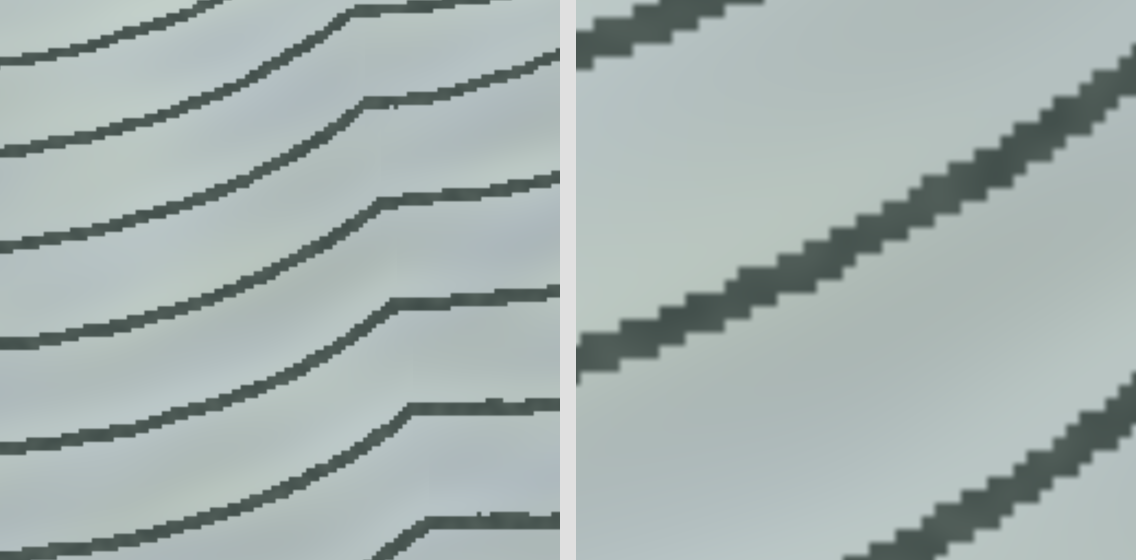
Left: the whole. Right: its middle third, enlarged.
Reproduce this pattern procedurally as a WebGL 1 fragment shader.

```glsl
precision highp float;

uniform vec2 u_resolution;

const float CELLS = 128.0;

vec2 hashGradient(vec2 lattice) {
  float angle = 6.2831853 * fract(sin(dot(lattice, vec2(127.1, 311.7))) * 43758.5);
  return vec2(cos(angle), sin(angle));
}

float gradientNoise(vec2 p) {
  vec2 i = floor(p);
  vec2 f = p - i;
  vec2 u = f * f * f * (f * (f * 6.0 - 15.0) + 10.0);
  float a = dot(hashGradient(i), f);
  float b = dot(hashGradient(i + vec2(1.0, 0.0)), f - vec2(1.0, 0.0));
  float c = dot(hashGradient(i + vec2(0.0, 1.0)), f - vec2(0.0, 1.0));
  float d = dot(hashGradient(i + vec2(1.0, 1.0)), f - vec2(1.0, 1.0));
  return mix(mix(a, b, u.x), mix(c, d, u.x), u.y);
}

// Signed distance to contour n, positive below; p.y runs downward.
float contourDistance(vec2 p, float n) {
  vec2 kink = vec2(0.595 + 0.0286 * n, -0.1328 + n * (0.151 + 0.00443 * n));
  float left = max(kink.x - p.x, 0.0);
  float right = max(p.x - kink.x, 0.0);
  float decay = exp(-left / 0.3685);
  float slope = p.x < kink.x ? 0.83 * decay : 0.1;
  float rise = 0.0716 * exp(-0.6 * abs(n - 2.0)) * pow(right / 0.303, 1.6);
  float wobble = 0.007 * gradientNoise(vec2(p.x * 11.0, n * 7.37 + 0.4));
  float y = kink.y + 0.306 * (1.0 - decay) - rise + wobble;
  return (p.y - y) / sqrt(1.0 + slope * slope);
}

// Hard-edged ink, sampled once per cell.
float cellInk(vec2 cell) {
  vec2 p = (cell + 0.5) / CELLS;
  float roughness = 0.003 * gradientNoise(p * 47.0);
  float ink = 0.0;
  for (int i = 0; i < 7; i++) {
    float n = float(i);
    float halfWidth = 0.0097 + 0.0005 * n + roughness;
    ink = max(ink, step(abs(contourDistance(p, n)), halfWidth));
  }
  return ink;
}

// Blends neighbouring cells so that the stair steps have soft edges.
float steppedInk(vec2 p) {
  vec2 grid = p * CELLS - 0.5;
  vec2 cell = floor(grid);
  vec2 blend = smoothstep(0.15, 0.85, grid - cell);
  float top = mix(cellInk(cell), cellInk(cell + vec2(1.0, 0.0)), blend.x);
  float bottom = mix(cellInk(cell + vec2(0.0, 1.0)), cellInk(cell + 1.0), blend.x);
  return mix(top, bottom, blend.y);
}

// Pale halo lying just above each contour.
float contourGlow(vec2 p) {
  float glow = 0.0;
  for (int i = 0; i < 7; i++) {
    float offset = (contourDistance(p, float(i)) + 0.025) / 0.04;
    glow += exp(-offset * offset);
  }
  return glow;
}

// Cloudy ground, stretched along the flow of the contours.
vec3 groundColor(vec2 p) {
  vec2 flow = vec2(p.x * 3.0, (p.y + 0.3 * p.x) * 7.0);
  float cloud = gradientNoise(flow + 3.7);
  float tint = gradientNoise(flow * 0.9 + 19.3);
  float cornerLight = 0.4 * (1.0 - smoothstep(0.0, 0.8, length(p)));
  float tone = 0.33 + 0.65 * cloud + 0.28 * contourGlow(p) + cornerLight;
  vec3 color = mix(vec3(0.665, 0.71, 0.715), vec3(0.745, 0.795, 0.78), tone);
  return color + tint * vec3(0.01, 0.012, -0.025);
}

void main() {
  vec2 p = gl_FragCoord.xy / u_resolution;
  p.y = 1.0 - p.y;

  float inkTone = 0.5 + gradientNoise(p * 30.0);
  vec3 ink = mix(vec3(0.26, 0.31, 0.295), vec3(0.32, 0.37, 0.35), inkTone);
  gl_FragColor = vec4(mix(groundColor(p), ink, steppedInk(p)), 1.0);
}
```
